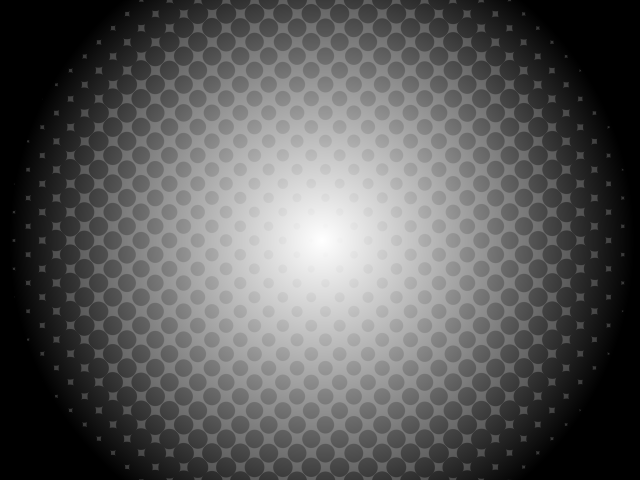
Reproduce this background procedurally as a Shadertoy shader.

```glsl
// A white radial glow fading linearly to black, seen through a halftone screen.
// Dots on a checkered lattice grow with distance until they merge; the gaps
// between them are faintly lightened and shrink to small stars at the rim.

#define GLOW_CENTER   vec2(0.004, -0.001)   // from the canvas middle, in heights
#define SCREEN_CENTER vec2(0.001, 0.0)
#define LATTICE_SHIFT vec2(-0.0182, -0.001) // one dot of the lattice
#define RIM_RADIUS    0.651                 // where everything becomes black
#define HALF_PITCH    0.02951               // half the spacing of dots in a row
#define GAP_LIGHT     0.2                   // white veil in the gaps

const float PI = 3.14159265;

// Distance to the nearest dot of a checkered lattice with row spacing 1.
float latticeDistance(vec2 q) {
    vec2 evenRow = mod(q + 1.0, 2.0) - 1.0;
    vec2 oddRow = mod(q, 2.0) - 1.0;
    return min(length(evenRow), length(oddRow));
}

// Dot radius that covers the given share of the lattice area.
float dotRadius(float coverage) {
    float touching = PI / 4.0;
    if (coverage < touching) return sqrt(2.0 * coverage / PI);
    float remaining = sqrt((1.0 - coverage) / (1.0 - touching));
    return 1.0 - (1.0 - sqrt(0.5)) * remaining;
}

void mainImage(out vec4 fragColor, in vec2 fragCoord) {
    vec2 p = (fragCoord - 0.5 * iResolution.xy) / iResolution.y;

    // Linear glow
    float glow = clamp(1.0 - length(p - GLOW_CENTER) / RIM_RADIUS, 0.0, 1.0);

    // Halftone gaps, with edges softened over about one pixel
    float coverage = clamp(length(p - SCREEN_CENTER) / RIM_RADIUS, 0.0, 1.0);
    float dist = latticeDistance((p - LATTICE_SHIFT) / HALF_PITCH);
    float soft = 0.7 / (iResolution.y * HALF_PITCH);
    float gap = smoothstep(-soft, soft, dist - dotRadius(coverage));
    gap *= smoothstep(0.0, 0.008, 1.0 - coverage);

    float shade = mix(glow, 1.0, GAP_LIGHT * gap);
    fragColor = vec4(vec3(shade), 1.0);
}
```
